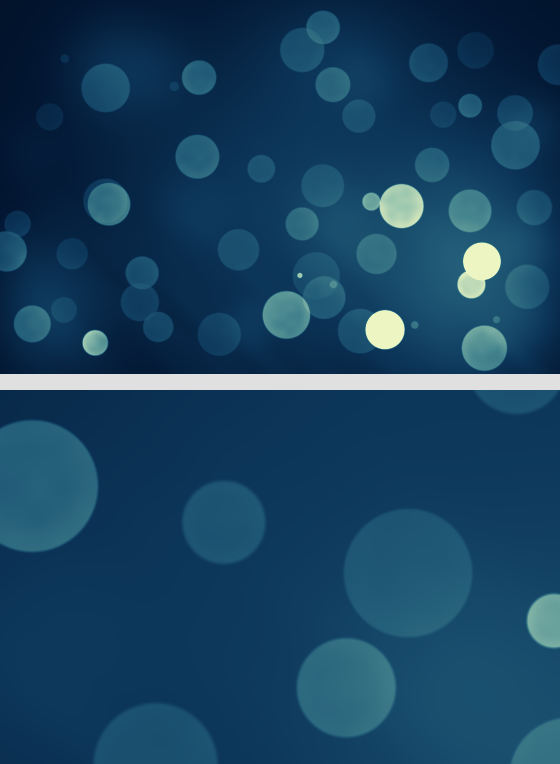
Top: the whole. Bottom: its middle third, enlarged.
Give the GLSL for this background, as a Shadertoy shader.

```glsl
// Out-of-focus light discs over a deep blue haze that turns teal at the lower right.

vec3 hash3(float n)
{
    vec3 q = fract(vec3(n) * vec3(0.1031, 0.1030, 0.0973));
    q += dot(q, q.yzx + 33.33);
    return fract((q.xxy + q.yzz) * q.zyx);
}

float valueNoise(vec2 p)
{
    vec2 cell = floor(p), f = p - cell;
    f = f * f * (3.0 - 2.0 * f);
    float n = cell.x + 57.0 * cell.y + 400.0;
    return mix(mix(hash3(n).x, hash3(n + 1.0).x, f.x),
               mix(hash3(n + 57.0).x, hash3(n + 58.0).x, f.x), f.y);
}

float softGlow(vec2 p, vec2 center, vec2 size)
{
    vec2 q = (p - center) / size;
    return exp(-dot(q, q));
}

// Colour ramp from near black through blue and teal to cream.
vec3 lightColor(float level)
{
    vec3 ramp[7] = vec3[7](
        vec3(0.00, 0.02, 0.07), vec3(0.01, 0.09, 0.20), vec3(0.05, 0.22, 0.36),
        vec3(0.13, 0.36, 0.47), vec3(0.28, 0.53, 0.56), vec3(0.58, 0.76, 0.68),
        vec3(0.93, 0.96, 0.76));
    float x = clamp(level + 1.0, 0.0, 5.999);
    int i = int(x);
    return mix(ramp[i], ramp[i + 1], x - float(i));
}

// Broad haze, strongly blurred lights and faint diagonal streaks.
float hazeLevel(vec2 p)
{
    float level = -0.3;
    level += 1.40 * softGlow(p, vec2(0.85, 0.42), vec2(0.62, 0.54));
    level += 1.45 * softGlow(p, vec2(1.27, 0.26), vec2(0.24, 0.30));
    level += 0.70 * softGlow(p, vec2(0.31, 0.82), vec2(0.14));
    level += 0.45 * softGlow(p, vec2(0.90, 0.86), vec2(0.20, 0.16));
    level += 0.80 * softGlow(p, vec2(0.14, 0.15), vec2(0.14, 0.18));
    for (int i = 0; i < 12; i++)
    {
        vec3 h = hash3(float(i) + 211.0);
        vec2 center = fract(float(i) * vec2(0.7549, 0.5698) + 0.2 * h.xy);
        center = vec2(1.5, 0.8) * center + vec2(0.0, 0.1);
        float d = length(p - center) / mix(0.06, 0.12, h.z);
        level += mix(0.15, 0.4, h.x) * exp(-d * d * sqrt(d + 0.01));
    }
    vec2 along = vec2(p.x - p.y, p.x + p.y);
    float streaks = valueNoise(along * vec2(3.0, 16.0)) - 0.5;
    return level + 0.18 * streaks * smoothstep(0.75, 0.1, p.y);
}

// Later discs are brighter and gather towards the lower right.
float discLight(vec2 p)
{
    const int COUNT = 52;
    float light = 0.0;
    for (int i = 0; i < COUNT; i++)
    {
        float rank = float(i) / float(COUNT - 1);
        vec3 h = hash3(float(i) + 17.0);
        vec2 center = fract(float(i) * vec2(0.7549, 0.5698) + 0.15 * h.xy);
        center.x = 1.5 * pow(center.x, mix(1.0, 0.6, rank));
        center.y = mix(0.04 + 0.92 * center.y, 0.08 + 0.35 * center.y,
                       smoothstep(0.7, 1.0, rank));

        bool isSpark = i % 9 == 3;
        float radius = isSpark ? mix(0.006, 0.016, h.z) : mix(0.022, 0.066, sqrt(h.z));
        float blur = max(1.0 / iResolution.y, mix(0.0015, 0.004, h.x * (1.0 - rank)));
        float d = length(p - center);
        float mask = 1.0 - smoothstep(radius - blur, radius + blur, d);

        float gain = 0.55 + 1.1 * rank + 2.6 * pow(rank, 8.0);
        float rim = 0.93 + 0.10 * smoothstep(0.5, 1.0, d / radius);
        float disc = gain * rim * mask;
        light = max(light, disc) + 0.3 * min(light, disc);
    }
    return light;
}

void mainImage(out vec4 fragColor, in vec2 fragCoord)
{
    vec2 p = fragCoord / iResolution.y;
    float haze = hazeLevel(p);

    // Discs fade in the dark corners and carry a slight mottling.
    float discs = discLight(p) * mix(0.55, 1.0, smoothstep(-0.2, 0.7, haze));
    discs *= 0.95 + 0.1 * valueNoise(p * 45.0);

    fragColor = vec4(lightColor(haze + discs), 1.0);
}
```
